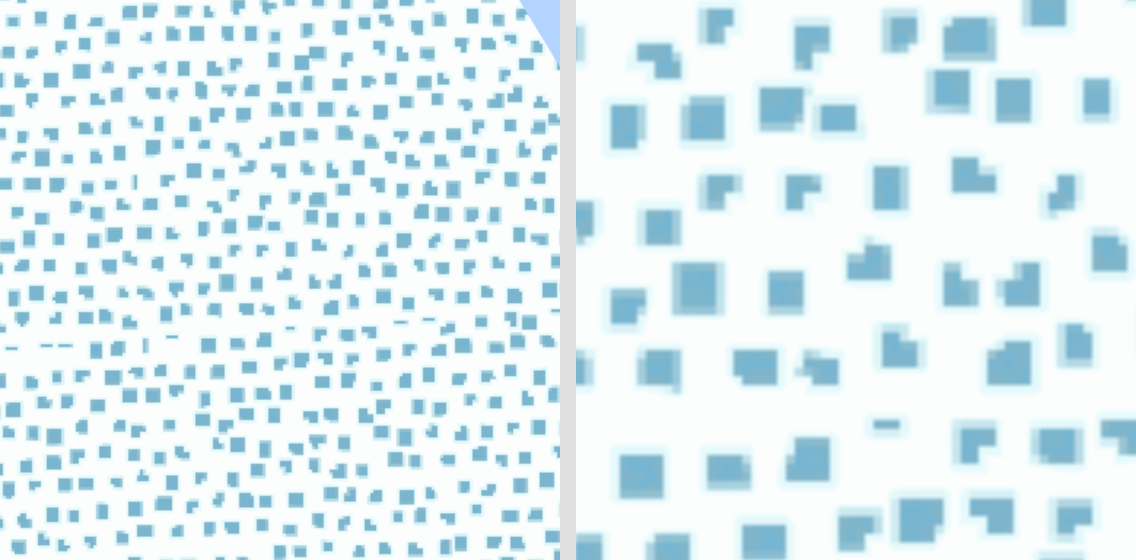
Left, the full canvas; right, a detail of the centre.
A WebGL 1 fragment shader for this pattern:

```glsl
precision highp float;
// Scattered blocky blue flecks on white, with thin slivers along two seams and a pale blue corner.

uniform vec2 u_resolution;

#define CELLS 20.4                // flecks across the canvas
#define JITTER 0.42               // scatter of each fleck within its cell
#define TEXELS 192.0              // coarse raster that gives the stepped outlines
#define SIZE_MIN 0.0088           // half extents of a fleck
#define SIZE_MAX 0.0138
#define TILT 0.068                // lean of the lattice and seams, in radians
#define SEAMS vec2(0.282, 0.378)  // seam positions in the leaning frame
#define HALO_WIDTH 0.0075
#define PAPER vec3(0.988, 0.995, 0.994)
#define HALO vec3(0.90, 0.98, 0.99)
#define BLUE vec3(0.45, 0.71, 0.83)
#define TEAL vec3(0.53, 0.71, 0.77)

float hash(vec2 p) {
  return fract(sin(dot(p, vec2(127.1, 311.7))) * 43758.5453);
}

vec2 hash2(vec2 p) {
  return vec2(hash(p), hash(p + 57.3));
}

float boxDistance(vec2 p, vec2 halfSize) {
  vec2 d = abs(p) - halfSize;
  return length(max(d, 0.0)) + min(max(d.x, d.y), 0.0);
}

// A box with up to two slanted cuts and sometimes a missing corner.
float fleckDistance(vec2 p, vec2 halfSize, vec2 id) {
  float d = boxDistance(p, halfSize);
  float radius = 0.5 * (halfSize.x + halfSize.y);
  for (int k = 0; k < 2; k++) {
    vec2 r = hash2(id + 11.7 * float(k + 1));
    float angle = 6.2832 * r.x;
    float reach = radius * mix(0.8, 1.6, r.y);
    d = max(d, dot(p, vec2(cos(angle), sin(angle))) - reach);
  }
  if (hash(id + 71.9) > 0.68) {
    vec2 corner = sign(hash2(id + 83.1) - 0.5);
    vec2 notch = corner * p - 0.15 * halfSize;
    d = max(d, min(notch.x, notch.y));
  }
  return d;
}

// Distance to the nearest fleck of a jittered, staggered lattice.
float fleckField(vec2 p) {
  float c = cos(TILT), s = sin(TILT);
  mat2 lean = mat2(c, -s, s, c);
  vec2 q = lean * p * CELLS;
  float nearest = 1.0;
  for (int j = -1; j <= 1; j++) {
    float row = floor(q.y) + float(j);
    float stagger = 0.5 * mod(row, 2.0);
    for (int i = -1; i <= 1; i++) {
      vec2 id = vec2(floor(q.x - stagger) + float(i), row);
      vec2 center = id + vec2(0.5 + stagger, 0.5);
      center += JITTER * (hash2(id + 3.1) - 0.5);
      center /= CELLS;

      vec2 halfSize = mix(vec2(SIZE_MIN), vec2(SIZE_MAX), hash2(id + 29.4));
      vec2 offset = p - center * lean;
      vec2 toSeam = abs(center - SEAMS);
      float d;
      if (min(toSeam.x, toSeam.y) < 0.006) {
        // Flecks on a seam are squeezed to slivers along it.
        if (toSeam.x < toSeam.y) halfSize.x = 0.0028;
        else halfSize.y = 0.0028;
        d = boxDistance(offset, halfSize);
      } else {
        d = fleckDistance(offset, halfSize, id);
      }
      nearest = min(nearest, d);
    }
  }
  return nearest;
}

// x: ink coverage of one raster texel, y: its tint.
vec2 texel(vec2 index) {
  float d = fleckField((index + 0.5) / TEXELS);
  float ink = 1.0 - smoothstep(-0.0012, 0.0016, d);
  float tint = 0.6 * hash(index) + 0.4 * smoothstep(-0.006, 0.0, d);
  return vec2(ink, tint);
}

void main() {
  vec2 p = gl_FragCoord.xy / u_resolution.y;

  // Blend the four nearest texels for soft steps.
  vec2 g = p * TEXELS - 0.5;
  vec2 base = floor(g);
  vec2 blend = smoothstep(0.1, 0.9, g - base);
  vec2 lower = mix(texel(base), texel(base + vec2(1.0, 0.0)), blend.x);
  vec2 upper = mix(texel(base + vec2(0.0, 1.0)), texel(base + 1.0), blend.x);
  vec2 fleck = mix(lower, upper, blend.y);

  // Paper, halo, then flecks.
  float halo = 1.0 - smoothstep(0.002, HALO_WIDTH, fleckField(p));
  vec3 color = mix(PAPER, HALO, halo);
  color = mix(color, mix(BLUE, TEAL, fleck.y), fleck.x);

  // Pale blue corner at the upper right.
  float corner = dot(p - vec2(0.927, 1.0), vec2(0.854, 0.520));
  color = mix(color, vec3(0.70, 0.83, 1.0), smoothstep(-0.002, 0.002, corner));

  gl_FragColor = vec4(color, 1.0);
}
```
